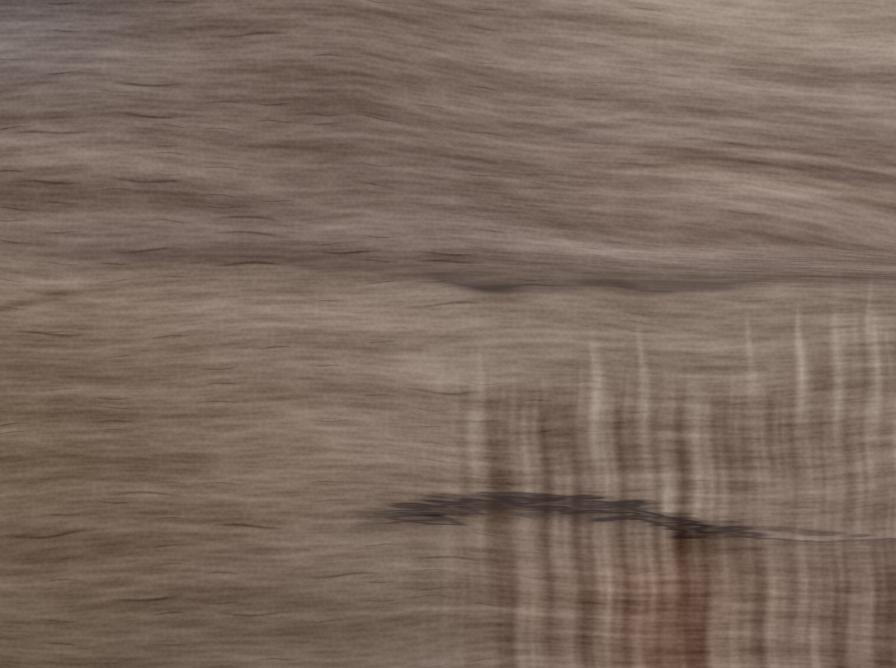
Reproduce this texture procedurally as a Shadertoy shader.

```glsl
vec2 hash2(vec2 p) {
    vec3 q = fract(p.xyx * vec3(0.1031, 0.1030, 0.0973));
    q += dot(q, q.yzx + 33.33);
    return fract((q.xx + q.yz) * q.zy);
}

// Smooth cellular noise, centred near zero
float cells(vec2 p) {
    vec2 cell = floor(p);
    float sum = 0.0;
    for (int j = -1; j <= 1; j++)
    for (int i = -1; i <= 1; i++) {
        vec2 c = cell + vec2(i, j);
        sum += exp(-8.0 * length(c + hash2(c) - p));
    }
    return -log(sum) / 8.0 - 0.35;
}

float bump(float x, float center, float width) {
    float t = (x - center) / width;
    return exp(-t * t);
}

// Short tapered pores, sparsely scattered over a grid
float pores(vec2 p, float density) {
    vec2 cell = floor(p);
    vec2 r = hash2(cell + 71.0);
    vec2 d = fract(p) - vec2(0.5, 0.3 + 0.4 * r.y);
    d.y += 0.1 * sin(d.x * 7.0 + r.y * 6.0);
    float taper = 1.0 - smoothstep(0.1, 0.45, abs(d.x));
    return step(r.x, density) * taper * bump(d.y, 0.0, 0.09);
}

void mainImage(out vec4 fragColor, in vec2 fragCoord) {
    vec2 uv = fragCoord / iResolution.xy;
    float x = uv.x, y = uv.y;
    float upper = smoothstep(0.56, 0.64, y);
    float right = smoothstep(0.35, 0.8, x);

    // Wavy grain coordinates, sloping down at the upper right
    vec2 q = uv;
    q.y += 0.008 * sin(x * 7.0 + 3.0 * sin(y * 5.0)) + 0.003 * sin(x * 19.0 + y * 11.0);
    q.y += 0.15 * max(x - 0.4, 0.0) * upper;
    float broad = cells(q * vec2(2.5, 20.0));
    float streak = cells(q * vec2(6.0, 65.0) + 17.0);
    float fine = cells(q * vec2(24.0, 150.0) + 41.0);
    float speckle = cells(uv * vec2(190.0, 170.0));

    // Base wood tones
    vec3 col = mix(vec3(0.425, 0.355, 0.295), vec3(0.505, 0.435, 0.39), smoothstep(0.0, 0.75, x + 0.25 * y));
    float band = smoothstep(0.36, 0.5, y + 0.1 * broad) * (1.0 - upper);
    col = mix(col, vec3(0.525, 0.46, 0.41), band * (0.45 + 0.4 * right));
    col = mix(col, mix(vec3(0.445, 0.38, 0.345), vec3(0.49, 0.42, 0.385), right), upper * 0.85);
    col = mix(col, vec3(0.56, 0.5, 0.45), smoothstep(0.72, 1.0, y) * right * 0.8);
    col = mix(col, vec3(0.39, 0.36, 0.36), smoothstep(0.75, 1.0, y) * (1.0 - smoothstep(0.0, 0.3, x)) * 0.7);

    // Layered grain
    col += broad * mix(0.1, 0.17, upper) + streak * 0.1 + fine * 0.09 + speckle * 0.045;

    // Pale and dark sloping streaks
    float slope = y - 0.8 + 0.19 * (x - 0.5) + 0.03 * streak;
    col += vec3(0.085, 0.08, 0.07) * bump(slope, 0.0, 0.013) * smoothstep(0.5, 0.95, x);
    col -= vec3(0.08, 0.08, 0.075) * bump(slope, 0.027, 0.012) * smoothstep(0.45, 0.7, x);

    // Upper vein: soft above, crisp below
    float veinY = mix(0.618, 0.57, smoothstep(0.2, 0.62, x)) + 0.012 * smoothstep(0.7, 1.0, x);
    veinY += 0.003 * sin(x * 31.0) + 0.002 * sin(x * 67.0);
    float d = y - veinY + 0.012 * streak;
    float vein = exp(-abs(d) / (d > 0.0 ? 0.024 : 0.007));
    float veinInk = 0.26 + 0.3 * bump(x, 0.54, 0.06) + 0.22 * bump(x, 0.72, 0.12);
    veinInk *= smoothstep(-0.1, 0.3, x);
    col = mix(col, vec3(0.25, 0.205, 0.2), vein * veinInk * 1.25);
    float drip = bump(y, veinY - 0.015, 0.022) * (bump(x, 0.56, 0.035) + bump(x, 0.69, 0.04));
    col -= 0.06 * drip;

    // Faint branch at the left edge
    float branch = bump(y + 0.012 * streak, 0.54 + 0.25 * x, 0.007);
    col -= 0.09 * branch * (1.0 - smoothstep(0.03, 0.2, x));

    // Vertical stains on the lower right
    float sway = x + 0.012 * y + 0.002 * sin(y * 40.0);
    float stain = cells(vec2(sway * 34.0, y * 2.2)) + 0.6 * cells(vec2(sway * 80.0, y * 4.0) + 9.0);
    float stainArea = smoothstep(0.42, 0.62, x) * (1.0 - smoothstep(0.42, 0.5, y + 0.12 * stain - 0.08 * smoothstep(0.85, 0.95, x)));
    col -= vec3(0.24, 0.25, 0.24) * stain * stainArea;
    float rust = (1.0 - smoothstep(0.12, 0.24, y)) * smoothstep(0.45, 0.6, x);
    rust *= 0.4 + 0.6 * bump(x, 0.74, 0.07);
    col -= vec3(0.035, 0.065, 0.075) * rust;

    // Lower vein: thick arch thinning toward the right
    float archY = 0.19 + 0.06 * bump(x, 0.58, 0.2) + 0.003 * sin(x * 47.0);
    float thick = mix(0.017, 0.007, smoothstep(0.74, 0.86, x));
    float e = y - archY + 0.025 * streak + 0.02 * fine;
    float archInk = smoothstep(0.37, 0.47, x) * mix(0.78, 0.45, smoothstep(0.76, 0.9, x));
    float arch = 1.0 - smoothstep(0.3 * thick, 1.5 * thick, abs(e));
    arch *= 0.78 + 0.22 * sin(e * 420.0 + x * 25.0);
    col = mix(col, vec3(0.245, 0.21, 0.21), arch * archInk);
    float halo = bump(e, -0.012, 0.035) * smoothstep(0.35, 0.5, x) * (1.0 - smoothstep(0.75, 0.95, x));
    col -= 0.045 * halo;
    col -= 0.1 * bump(x, 0.77, 0.045) * bump(y, 0.195, 0.025);

    // Dark pores, mostly on the left
    float pore = pores(q * vec2(9.0, 42.0), 0.13) * (1.0 - 0.75 * right);
    pore += 0.6 * pores(q * vec2(17.0, 75.0) + 5.3, 0.12) * (1.0 - 0.5 * right);
    col -= vec3(0.12, 0.115, 0.1) * pore;

    // Uneven light
    col *= 1.0 - 0.1 * (1.0 - smoothstep(0.0, 0.3, y)) * (1.0 - 0.5 * right);
    fragColor = vec4(clamp(col, 0.0, 1.0), 1.0);
}
```
